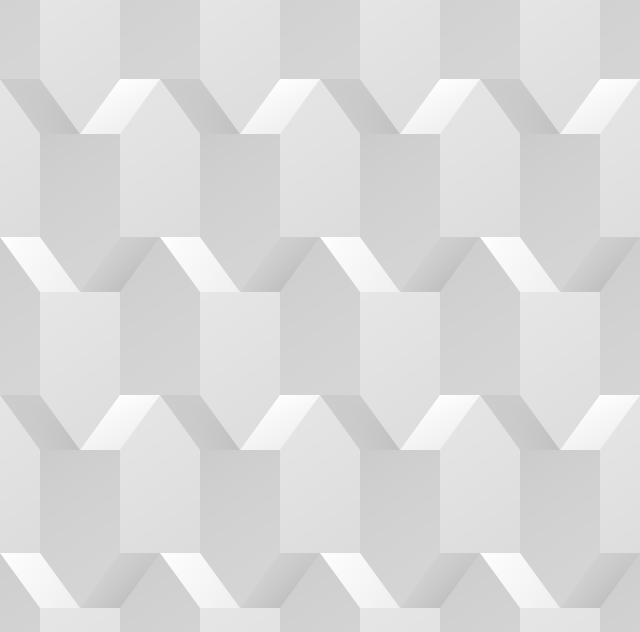
Reproduce this pattern procedurally as a Shadertoy shader.

```glsl
// Broad gradient of a column face: u runs across, w runs down
float columnShade(bool lit, float u, float w) {
    float fall = clamp(0.75 * w + 0.25 * u, 0.0, 1.0);
    return lit ? mix(0.902, 0.862, fall) : mix(0.788, 0.838, sqrt(fall));
}

// Slanted face: s runs outward from the gable edge, t runs down
float bevelShade(bool lit, bool rightOfGable, float s, float t) {
    float across = rightOfGable ? s : 1.0 - s;
    if (lit) return mix(0.995, 0.935, 0.65 * t + 0.35 * across);
    return rightOfGable ? 0.8 - 0.045 * s * t
                        : 0.815 - 0.065 * across * (0.5 + 0.5 * t);
}

float surface(vec2 uv) {
    // Four columns pairs across, four rows down with alternating light
    float x = fract(4.0 * uv.x + 0.5) - 0.5;
    float v = 4.0 * (1.0 - uv.y) - 0.5;
    float row = floor(v), f = v - row;
    bool even = mod(row, 2.0) < 0.5;

    const float bandHeight = 0.348;
    float a = abs(x), t = min(f / bandHeight, 1.0);
    float gableEdge = 0.25 * t;

    // Gabled column, pointed upward
    if (a < gableEdge) return columnShade(even, 2.0 * x + 0.5, f);

    // Bevels between the gable and the point hanging from above
    if (t < 1.0 && a < gableEdge + 0.25)
        return bevelShade(even != (x > 0.0), x > 0.0, 4.0 * (a - gableEdge), t);

    // Flat-topped column, its point reaching into the next row
    bool hanging = t < 1.0;
    float w = f - bandHeight + (hanging ? 1.0 : 0.0);
    return columnShade(even == hanging, 2.0 * fract(x) - 0.5, w);
}

void mainImage(out vec4 fragColor, in vec2 fragCoord) {
    // Average a 4 x 4 grid of samples for smooth edges
    float shade = 0.0;
    for (int i = 0; i < 16; i++) {
        vec2 offset = (vec2(i % 4, i / 4) + 0.5) / 4.0 - 0.5;
        shade += surface((fragCoord + offset) / iResolution.xy);
    }
    fragColor = vec4(vec3(shade / 16.0), 1.0);
}
```
